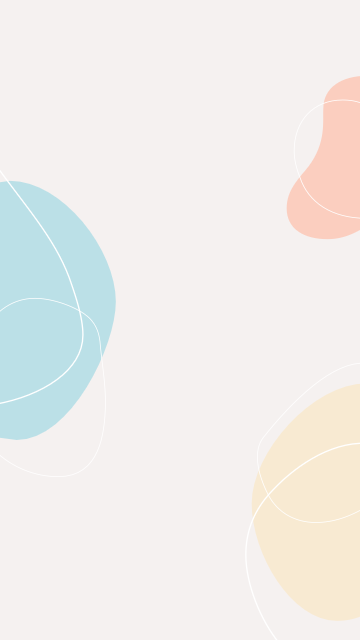
Write a WebGL 1 fragment shader that draws this background.

```glsl
precision highp float;
// Flat pastel blobs at the side edges of a pale ground, crossed by fine white
// loops. A pen traces cubic curves, keeping the nearest distance and the
// inside/outside parity; fills and strokes are shaded from those two.
uniform vec2 u_resolution;

#define CANVAS vec2(4.32, 7.68)
#define GROUND vec3(0.961, 0.945, 0.941)
#define BLUE vec3(0.733, 0.878, 0.906)
#define CORAL vec3(0.984, 0.808, 0.749)
#define CREAM vec3(0.973, 0.918, 0.824)
#define STROKE vec3(1.0)
#define BOLD 0.016
#define FINE 0.009
#define STEPS 16

vec2 point;     // shaded position in canvas units
vec2 pen;       // current end of the path
float pixel;    // size of one pixel in canvas units
float nearest;  // distance to the path
float side;     // +1 outside, -1 inside a closed path
vec3 color;

void moveTo(float x, float y) {
  pen = vec2(x, y);
  nearest = 1e3;
  side = 1.0;
}

// Distance and leftward ray crossing for one straight piece
void lineTo(vec2 end) {
  vec2 edge = end - pen;
  vec2 offset = point - pen;
  float along = clamp(dot(offset, edge) / max(dot(edge, edge), 1e-9), 0.0, 1.0);
  nearest = min(nearest, length(offset - edge * along));
  if ((pen.y > point.y) != (end.y > point.y)
      && offset.x > edge.x * offset.y / edge.y) side = -side;
  pen = end;
}

// Cubic curve: two handles, then the end point
void curveTo(float ax, float ay, float bx, float by, float x, float y) {
  vec2 start = pen;
  vec2 a = vec2(ax, ay);
  vec2 b = vec2(bx, by);
  vec2 end = vec2(x, y);
  for (int i = 1; i <= STEPS; i++) {
    float t = float(i) / float(STEPS);
    float s = 1.0 - t;
    lineTo(s * s * s * start + 3.0 * s * t * (s * a + t * b) + t * t * t * end);
  }
}

void fillPath(vec3 tint) {
  color = mix(color, tint, clamp(0.5 - side * nearest / pixel, 0.0, 1.0));
}

// Box coverage keeps hairlines faint when thinner than a pixel
void strokePath(float width) {
  float high = min(nearest + 0.5 * pixel, 0.5 * width);
  float low = max(nearest - 0.5 * pixel, -0.5 * width);
  color = mix(color, STROKE, clamp((high - low) / pixel, 0.0, 1.0));
}

void drawLeft() {
  moveTo(0.12, 5.51);
  curveTo(0.75, 5.51, 1.39, 4.68, 1.39, 4.06);
  curveTo(1.39, 3.53, 0.85, 2.40, 0.20, 2.40);
  curveTo(-1.30, 2.40, -1.30, 5.51, 0.12, 5.51);
  fillPath(BLUE);

  moveTo(-0.05, 5.70);
  curveTo(0.30, 5.21, 0.65, 4.83, 0.83, 4.35);
  curveTo(0.90, 4.15, 0.995, 3.88, 0.995, 3.66);
  curveTo(0.995, 3.23, 0.50, 2.93, -0.05, 2.83);
  strokePath(BOLD);

  moveTo(-0.05, 3.90);
  curveTo(0.08, 4.03, 0.24, 4.10, 0.42, 4.10);
  curveTo(0.60, 4.10, 0.82, 4.03, 0.97, 3.94);
  curveTo(1.12, 3.85, 1.18, 3.74, 1.20, 3.58);
  curveTo(1.22, 3.33, 1.27, 3.08, 1.265, 2.81);
  curveTo(1.255, 2.48, 1.20, 1.96, 0.70, 1.96);
  curveTo(0.42, 1.96, 0.15, 2.07, -0.05, 2.26);
  strokePath(FINE);
}

void drawUpperRight() {
  moveTo(4.40, 6.77);
  curveTo(4.10, 6.77, 3.88, 6.63, 3.88, 6.38);
  curveTo(3.87, 6.23, 3.92, 5.97, 3.70, 5.68);
  curveTo(3.58, 5.53, 3.44, 5.40, 3.44, 5.18);
  curveTo(3.44, 4.93, 3.65, 4.81, 3.93, 4.81);
  curveTo(4.10, 4.81, 4.25, 4.87, 4.40, 4.97);
  curveTo(4.80, 5.30, 4.80, 6.70, 4.40, 6.77);
  fillPath(CORAL);

  moveTo(4.40, 6.41);
  curveTo(4.32, 6.46, 4.22, 6.48, 4.11, 6.48);
  curveTo(3.76, 6.48, 3.53, 6.23, 3.53, 5.87);
  curveTo(3.53, 5.76, 3.56, 5.65, 3.60, 5.55);
  curveTo(3.70, 5.25, 3.98, 5.06, 4.40, 5.06);
  strokePath(FINE);
}

void drawLowerRight() {
  moveTo(4.40, 3.08);
  curveTo(3.75, 3.08, 3.02, 2.25, 3.02, 1.64);
  curveTo(3.02, 1.03, 3.50, 0.23, 4.04, 0.23);
  curveTo(4.18, 0.23, 4.30, 0.26, 4.40, 0.32);
  curveTo(6.00, 0.68, 6.00, 3.08, 4.40, 3.08);
  fillPath(CREAM);
  moveTo(4.40, 3.32);
  curveTo(4.00, 3.36, 3.50, 2.86, 3.16, 2.43);
  curveTo(3.04, 2.28, 3.08, 2.01, 3.22, 1.74);
  curveTo(3.33, 1.53, 3.54, 1.41, 3.79, 1.41);
  curveTo(4.00, 1.41, 4.20, 1.48, 4.40, 1.60);
  strokePath(FINE);
  moveTo(4.40, 2.36);
  curveTo(3.95, 2.38, 3.50, 2.06, 3.22, 1.74);
  curveTo(3.03, 1.52, 2.95, 1.28, 2.95, 1.02);
  curveTo(2.95, 0.68, 3.12, 0.24, 3.36, -0.05);
  strokePath(BOLD);
}

void main() {
  point = gl_FragCoord.xy / u_resolution * CANVAS;
  pixel = CANVAS.x / u_resolution.x;
  color = GROUND;
  if (point.x < 2.0) drawLeft();
  else if (point.y > 4.0) drawUpperRight();
  else drawLowerRight();
  gl_FragColor = vec4(color, 1.0);
}
```
